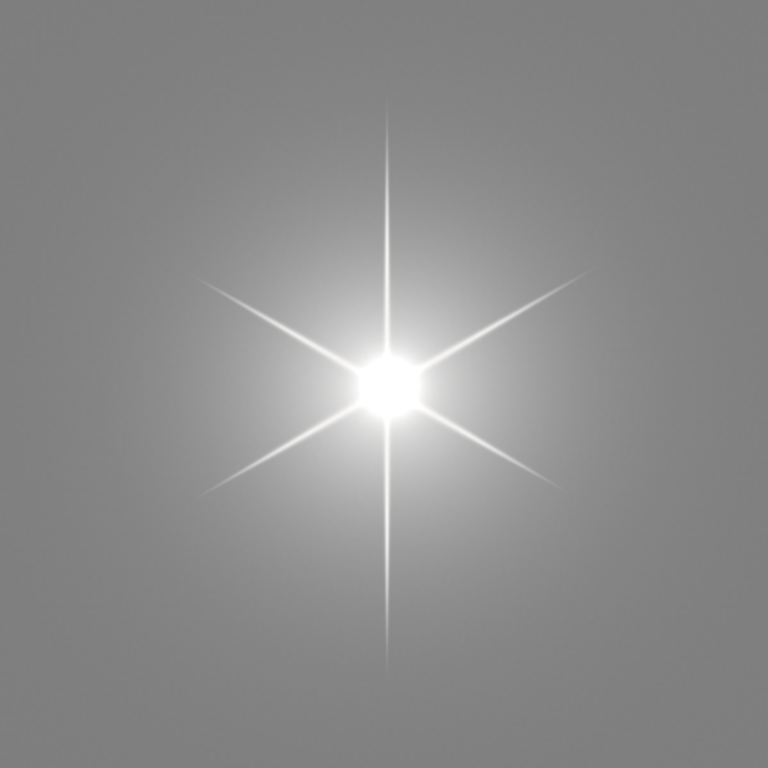
Reproduce this background procedurally as a three.js fragment shader.

```glsl
varying vec2 vUv;

const float PI = 3.14159265;
const vec2 STAR_CENTER = vec2(0.504, 0.495);
const vec3 BASE_GREY = vec3(0.495);
const vec3 GLOW_TINT = vec3(1.0, 0.993, 0.988);
const vec3 RAY_WHITE = vec3(0.99, 0.985, 0.98);

vec2 hashGradient(vec2 cell) {
  float h = fract(sin(dot(cell, vec2(127.1, 311.7))) * 43758.55);
  return vec2(cos(2.0 * PI * h), sin(2.0 * PI * h));
}

float gradientNoise(vec2 p) {
  vec2 cell = floor(p);
  vec2 f = fract(p);
  vec2 u = f * f * f * (f * (f * 6.0 - 15.0) + 10.0);
  vec2 e = vec2(0.0, 1.0);
  float a = dot(hashGradient(cell), f);
  float b = dot(hashGradient(cell + e.yx), f - e.yx);
  float c = dot(hashGradient(cell + e.xy), f - e.xy);
  float d = dot(hashGradient(cell + e.yy), f - e.yy);
  return mix(mix(a, b, u.x), mix(c, d, u.x), u.y);
}

float haloGlow(float radius, float strength, float linearFall, float squareFall) {
  return strength * exp(-linearFall * radius - squareFall * radius * radius);
}

float softDisc(vec2 p, float size) {
  return exp(-dot(p, p) / (size * size));
}

// Tapered needle from the origin, fading towards its tip
float needle(vec2 p, vec2 dir, float len, float rootWidth, float tipWidth) {
  float along = dot(p, dir);
  float across = p.x * dir.y - p.y * dir.x;
  float t = clamp(along / len, 0.0, 1.0);
  float width = mix(rootWidth, tipWidth, t);
  float start = smoothstep(-0.006, 0.006, along);
  float fade = 1.0 - smoothstep(0.4, 1.0, t);
  return start * fade * exp(-across * across / (width * width));
}

// Six rays: long and narrow upright, shorter and broader on the diagonals
float starRays(vec2 p) {
  float rays = 0.0;
  for (int i = 0; i < 6; i++) {
    float angle = PI / 6.0 + float(i) * PI / 3.0;
    vec2 dir = vec2(cos(angle), sin(angle));
    float upright = smoothstep(0.6, 0.9, abs(dir.y));
    float skew = dir.y * (0.03 * abs(dir.x) + 0.023 * dir.x);
    float len = mix(0.305, 0.395, upright) + skew;
    float rootWidth = mix(0.0062, 0.0046, upright);
    float opacity = mix(0.84, 0.92, upright);
    rays = max(rays, opacity * needle(p, dir, len, rootWidth, 0.0013));
  }
  return rays;
}

void main() {
  vec2 p = vUv - STAR_CENTER;

  // Grey field with a wide halo
  float halo = haloGlow(length(p), 0.55, 6.5, 4.5);
  vec3 color = BASE_GREY + halo * GLOW_TINT;

  // Rays and bright core
  color = mix(color, RAY_WHITE, starRays(p));
  color += 0.3 * softDisc(p - vec2(0.005, 0.002), 0.034);

  // Faint grain
  color += 0.006 * gradientNoise(vUv * 150.0);

  gl_FragColor = vec4(clamp(color, 0.0, 1.0), 1.0);
}
```
